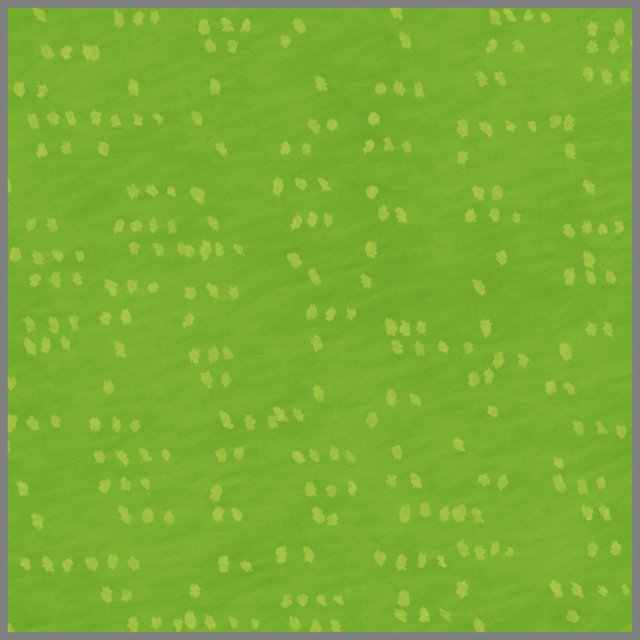
Write a WebGL 2 fragment shader that draws this texture.

```glsl
#version 300 es
precision highp float;
// Painted green meadow with short rows of pale grass dabs inside a grey frame.

uniform vec2 u_resolution;
out vec4 fragColor;

float hash(vec2 p) {
  return fract(sin(dot(p, vec2(127.1, 311.7))) * 43758.5453);
}

float noise(vec2 p) {
  vec2 cell = floor(p), f = fract(p);
  f = f * f * (3.0 - 2.0 * f);
  return mix(mix(hash(cell), hash(cell + vec2(1, 0)), f.x),
             mix(hash(cell + vec2(0, 1)), hash(cell + vec2(1, 1)), f.x), f.y);
}

float fbm(vec2 p) {
  float sum = 0.0, weight = 0.5;
  for (int i = 0; i < 4; i++) {
    sum += weight * noise(p);
    p = mat2(1.6, 1.2, -1.2, 1.6) * p + 7.3;
    weight *= 0.5;
  }
  return sum / 0.9375;
}

vec2 rotate(vec2 p, float angle) {
  float c = cos(angle), s = sin(angle);
  return vec2(c * p.x + s * p.y, c * p.y - s * p.x);
}

// Upright blob with ragged sides and a slight slant
float dab(vec2 p, vec2 radius, float seed, float pixel) {
  p.x += p.y * mix(-0.12, 0.4, hash(vec2(seed, 3.0)));
  float side = step(0.0, p.x) * 17.0;
  p.x += (noise(vec2(p.y * 260.0 + seed, side + seed)) - 0.5) * 0.0055;
  p.y += (noise(vec2(p.x * 300.0 + seed, seed * 1.7)) - 0.5) * 0.006;
  vec2 q = abs(p) / radius;
  float d = (pow(pow(q.x, 2.6) + pow(q.y, 2.6), 1.0 / 2.6) - 1.0) * radius.x;
  float soft = max(pixel, 0.0014);
  return 1.0 - smoothstep(-soft, soft, d);
}

// Rows of one to four dabs, shrinking to the right
float dabRows(vec2 uv, float pixel) {
  vec2 cellSize = vec2(0.143, 0.0526);
  vec2 home = floor(uv / cellSize);
  float cover = 0.0;
  for (int j = -1; j <= 1; j++) {
    for (int i = -1; i <= 1; i++) {
      vec2 id = home + vec2(i, j);
      vec2 start = (id + vec2(0.5 * hash(id + 11.3), mix(0.2, 0.8, hash(id + 23.7)))) * cellSize;
      float count = 1.0 + floor(4.0 * pow(hash(id + 37.1), 1.5));
      float spacing = mix(0.024, 0.038, hash(id + 41.9));
      for (int k = 0; k < 4; k++) {
        float n = float(k);
        if (n >= count) break;
        float seed = 90.0 * hash(id + n * 5.3 + 53.1);
        vec2 jitter = vec2(hash(vec2(seed, 1.0)), hash(vec2(seed, 2.0))) - 0.5;
        vec2 center = start + vec2(n * spacing, 0.0) + jitter * 0.006;
        float size = 1.06 - 0.08 * n + 0.12 * jitter.x;
        vec2 radius = size * vec2(0.0076, mix(0.0088, 0.0128, hash(vec2(seed, 4.0))));
        float strength = mix(0.78, 1.0, hash(vec2(seed, 5.0)));
        cover = max(cover, strength * dab(uv - center, radius, seed, pixel));
      }
    }
  }
  return cover;
}

// Sparse dark brush marks in random directions
float brushMarks(vec2 uv) {
  vec2 home = floor(uv * 11.0);
  float cover = 0.0;
  for (int j = -1; j <= 1; j++) {
    for (int i = -1; i <= 1; i++) {
      vec2 id = home + vec2(i, j);
      vec2 center = (id + vec2(hash(id + 61.2), hash(id + 67.4))) / 11.0;
      vec2 p = rotate(uv - center, 6.28 * hash(id + 71.8));
      p.y += (noise(uv * 90.0) - 0.5) * 0.006;
      float d = length(p / vec2(mix(0.008, 0.026, hash(id + 79.3)), 0.0035));
      cover = max(cover, hash(id + 83.6) * (1.0 - smoothstep(0.4, 1.1, d)));
    }
  }
  return cover * cover;
}

void main() {
  vec2 uv = gl_FragCoord.xy / u_resolution;
  float pixel = 1.0 / min(u_resolution.x, u_resolution.y);

  // Meadow: broad mottling, slanted brush streaks and fine grain
  float broad = fbm(uv * 7.0) - 0.5;
  float streaks = fbm(rotate(uv, 0.25) * vec2(26.0, 85.0) + broad * 3.0) - 0.5;
  float grain = noise(uv * 330.0) - 0.5;
  float tone = 0.05 * broad + 0.07 * streaks + 0.022 * grain;
  vec3 color = vec3(0.472, 0.682, 0.182) + tone * vec3(1.0, 0.8, 0.5);
  color = mix(color, vec3(0.41, 0.635, 0.15), 0.5 * brushMarks(uv));

  // Pale dabs
  vec3 pale = vec3(0.64, 0.765, 0.265) + 0.05 * (noise(uv * 170.0) - 0.5);
  color = mix(color, pale, dabRows(uv, pixel));

  // Grey frame
  vec2 edge = min(uv, 1.0 - uv);
  float inside = smoothstep(-0.5, 0.5, (min(edge.x, edge.y) - 0.012) / pixel);
  fragColor = vec4(mix(vec3(0.5), color, inside), 1.0);
}
```
